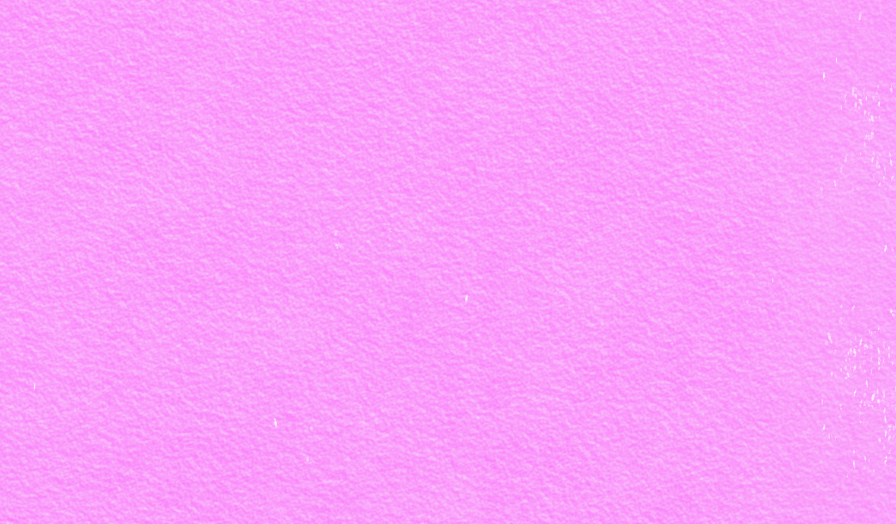
This texture is drawn by a Shadertoy shader. Its source:

```glsl
vec2 hash2(vec2 p) {
    vec3 q = fract(p.xyx * vec3(0.1031, 0.1030, 0.0973));
    q += dot(q, q.yzx + 33.33);
    return fract((q.xx + q.yz) * q.zy);
}

vec2 gradientAt(vec2 cell) {
    float angle = 6.2832 * hash2(cell + 200.0).x;
    return vec2(cos(angle), sin(angle));
}

float gradientNoise(vec2 p) {
    vec2 i = floor(p), f = fract(p);
    vec2 u = f * f * f * (f * (f * 6.0 - 15.0) + 10.0);
    vec2 e = vec2(0.0, 1.0);
    float low = mix(dot(gradientAt(i), f), dot(gradientAt(i + e.yx), f - e.yx), u.x);
    float high = mix(dot(gradientAt(i + e), f - e), dot(gradientAt(i + 1.0), f - 1.0), u.x);
    return mix(low, high, u.y);
}

// Height of the paper pulp: fine bumps, slightly wider than tall
float paperHeight(vec2 p) {
    vec2 q = mat2(0.98, 0.2, -0.2, 0.98) * p * vec2(54.0, 68.0);
    float height = 0.0, amplitude = 1.0;
    for (int i = 0; i < 3; i++) {
        height += amplitude * gradientNoise(q);
        q = mat2(1.65, 0.7, -0.7, 1.65) * q + 17.0;
        amplitude *= 0.68;
    }
    return height;
}

// Scattered upright chips, one at most in each grid cell
float chips(vec2 p, vec2 grid, vec2 size, float density) {
    p.y += 0.02 * hash2(vec2(floor(p.x * grid.x), 5.0)).x;
    vec2 cell = floor(p * grid);
    vec2 jitter = hash2(cell + 31.0);
    vec2 chance = hash2(cell + 97.0);
    vec2 d = (fract(p * grid) - mix(vec2(0.3), vec2(0.7), jitter)) / grid;
    d.x += 0.5 * (jitter.y - 0.5) * d.y;
    size *= 0.5 + 0.7 * chance.y;
    float shape = 1.0 - smoothstep(0.3, 1.3, length(d / size));
    return shape * step(chance.x, density) * mix(0.5, 1.0, jitter.x);
}

float band(float y, float start, float end) {
    return smoothstep(start - 0.04, start + 0.04, y) * (1.0 - smoothstep(end - 0.04, end + 0.04, y));
}

void mainImage(out vec4 fragColor, in vec2 fragCoord) {
    vec2 uv = fragCoord / iResolution.xy;
    vec2 p = fragCoord / iResolution.y;

    // Grain lit from the upper right, with bright crests
    vec2 toLight = vec2(0.0010, 0.0022);
    float relief = paperHeight(p - toLight) - paperHeight(p + toLight);
    float fiber = gradientNoise(p * vec2(165.0, 190.0) + 9.0);
    float rightEdge = smoothstep(0.78, 0.95, uv.x);
    float grain = 0.112 * relief + 0.075 * fiber;
    grain += 1.5 * grain * grain;
    float green = 0.618 + grain * mix(1.0, 0.75, rightEdge);

    // Uneven dye, paler at the right
    green += 0.022 * gradientNoise(p * 4.0) + 0.024 * gradientNoise(p * 12.0 + 5.0);
    green += 0.030 * gradientNoise(p * vec2(25.0, 32.0) + 40.0);
    green += 0.020 * rightEdge;
    vec3 color = vec3(0.98, clamp(green, 0.48, 0.86), 0.98);

    // Worn patches near the right edge and a few stray flecks
    float worn = band(uv.y, 0.64, 0.85) + band(uv.y, 0.1, 0.42) + 0.15;
    worn *= smoothstep(0.91, 0.95, uv.x);
    worn *= smoothstep(-0.25, 0.35, gradientNoise(p * vec2(22.0, 14.0)));
    float bare = chips(p, vec2(85.0, 42.0), vec2(0.0028, 0.0095), 0.48 * worn);
    bare = max(bare, 0.7 * chips(p + 3.7, vec2(110.0, 65.0), vec2(0.0028, 0.0055), 0.3 * worn));
    bare = max(bare, 0.6 * chips(p + 8.3, vec2(13.0), vec2(0.0034, 0.0038), 0.03));
    bare *= smoothstep(-0.5, 0.1, fiber);
    color = mix(color, vec3(1.0, 0.95, 1.0), bare);

    fragColor = vec4(color, 1.0);
}
```
